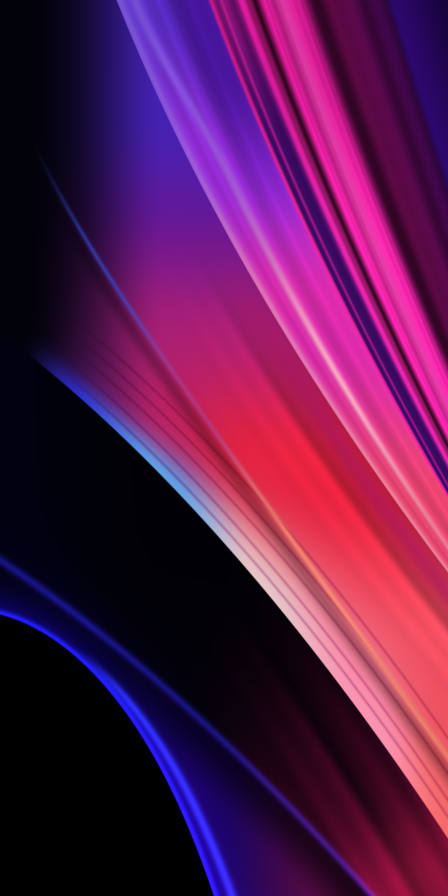
A WebGL 2 fragment shader for this background:

```glsl
#version 300 es
precision highp float;
// Flowing satin ribbons on black: a glowing sheet turning from indigo to coral,
// a fan of violet and pink strands above it, and dim blue folds below.
// Each fold is a polynomial curve; colour follows the distance to the curves.
uniform vec2 u_resolution;
out vec4 fragColor;

float hash(float n) { return fract(sin(n * 127.1) * 43758.5453); }

float noise(float x) {
  float i = floor(x), f = fract(x);
  return mix(hash(i), hash(i + 1.0), f * f * (3.0 - 2.0 * f));
}

float glow(float d, float width) { return exp(-d * d / (width * width)); }

float ramp(float a, float b, float x) { return smoothstep(a, b, x); }

// Broad sheet: rim is the height above its lower edge, fan the offset from the strands.
vec3 sheetColor(vec2 p, float rim, float fan) {
  vec3 c = mix(vec3(0.27, 0.13, 0.70), vec3(0.40, 0.09, 0.58), ramp(0.25, 0.55, p.y));
  c = mix(c, vec3(0.68, 0.12, 0.44), ramp(0.45, 0.78, p.y));
  c = mix(c, vec3(0.88, 0.13, 0.24), ramp(0.72, 1.04, p.y));
  c = mix(c, vec3(0.92, 0.30, 0.37), ramp(1.08, 1.45, p.y));
  float light = ramp(0.05, 0.37, p.x);
  c = mix(vec3(0.008, 0.006, 0.04), c, light * mix(light, 1.0, 0.4));

  // Soft folds beside the strands
  float folds = noise(fan * 34.0 + 3.0) - 0.5;
  c *= 1.0 + 0.45 * folds * ramp(-0.30, -0.04, fan) * ramp(0.5, 1.0, p.y);
  c = mix(c, vec3(0.62, 0.08, 0.36), 0.6 * glow(fan + 0.035, 0.03) * ramp(0.55, 0.9, p.y));

  // Violet bloom and iridescent rim along the lower edge
  c = mix(c, vec3(0.38, 0.15, 0.68), 0.65 * exp(-rim / 0.09)
      * ramp(0.07, 0.24, p.x) * (1.0 - ramp(0.38, 0.58, p.x)));
  vec3 edge = mix(vec3(0.16, 0.17, 0.80), vec3(0.38, 0.63, 0.90), ramp(0.15, 0.36, p.x));
  edge = mix(edge, vec3(0.90, 0.77, 0.78), ramp(0.38, 0.57, p.x));
  edge = mix(edge, vec3(0.98, 0.58, 0.70), ramp(0.60, 0.80, p.x));
  edge = mix(edge, vec3(0.96, 0.42, 0.42), ramp(0.84, 1.0, p.x));
  float width = mix(0.03, 0.11, ramp(0.2, 0.8, p.x));
  c = mix(c, edge, exp(-rim * rim / (width * width)) * ramp(0.04, 0.20, p.x));

  // Fine creases near the rim
  for (float i = 0.0; i < 5.0; i++) {
    float crease = rim - 0.018 - 0.026 * i - 0.02 * hash(i + 2.0) * p.x;
    c = mix(c, c * vec3(0.72, 0.42, 0.66), 0.5 * glow(crease, 0.0032) * ramp(0.1, 0.3, p.x));
  }

  // Long thin highlight with a shaded fold under it
  float seam = (p.y - (0.30 + 1.39 * p.x - 0.15 * exp(-8.0 * p.x))) / 1.71;
  float seamOn = ramp(0.06, 0.22, p.x);
  c *= 1.0 - 0.28 * seamOn * glow(seam - 0.022, 0.017);
  vec3 seamColor = mix(vec3(0.22, 0.30, 0.82), vec3(0.70, 0.24, 0.55), ramp(0.25, 0.42, p.x));
  seamColor = mix(seamColor, vec3(1.0, 0.62, 0.46), ramp(0.45, 0.65, p.x));
  return mix(c, seamColor, 0.65 * seamOn * glow(seam, 0.006));
}

// Fan of strands: s runs across them, t runs down from the top.
vec3 strandColor(float s, float t) {
  vec3 c = mix(vec3(0.36, 0.18, 0.79), vec3(0.60, 0.17, 0.86), ramp(0.0, 0.4, t));
  c = mix(c, vec3(0.87, 0.17, 0.68), ramp(0.38, 0.68, t));
  c = mix(c, vec3(0.93, 0.27, 0.44), ramp(0.75, 1.12, t));
  c = mix(c, vec3(0.25, 0.06, 0.56), 0.8 * ramp(0.4, 0.75, s) * (1.0 - ramp(0.15, 0.55, t)));
  c *= 0.88 + 0.24 * noise(s * 15.0);
  vec3 shine = mix(vec3(0.60, 0.48, 0.95), vec3(1.0, 0.74, 0.80), ramp(0.2, 0.75, t));
  float peak = 0.45 + 0.4 * glow(t - 0.85, 0.22);
  c = mix(c, shine, peak * glow(s - 0.20 - 0.2 * ramp(0.0, 0.4, t), 0.065));
  c = mix(c, shine, 0.5 * glow(s - 0.03, 0.07));

  // Hot pink strands, streaked
  vec3 pink = mix(vec3(0.82, 0.10, 0.56), vec3(0.95, 0.14, 0.66), ramp(0.1, 0.6, t));
  pink *= 0.55 + 0.55 * noise(s * 11.0 + 5.0) + 0.15 * noise(s * 37.0);
  pink = mix(pink, vec3(0.98, 0.32, 0.74), 0.55 * glow(s - 1.82, 0.08));
  pink *= 1.0 - 0.7 * glow(s - 1.52, 0.045);
  float gap = ramp(1.04, 1.09, s) * (1.0 - ramp(1.26, 1.42, s));
  pink = mix(pink, vec3(0.16, 0.03, 0.36), gap * mix(0.45, 0.9, ramp(0.0, 0.35, t)));
  pink = mix(pink, vec3(0.85, 0.12, 0.60), 0.6 * glow(s - 1.15, 0.022));
  c = mix(c, pink, ramp(0.99, 1.04, s));

  // Dark wine fold, then indigo at the far side
  vec3 wine = mix(vec3(0.42, 0.04, 0.31), vec3(0.20, 0.02, 0.25), ramp(2.3, 3.0, s));
  wine *= 0.75 + 0.4 * noise(s * 7.0);
  wine *= 1.0 - 0.55 * glow(s - 2.2, 0.12);
  c = mix(c, wine, ramp(1.97, 2.16, s));
  vec3 indigo = mix(vec3(0.17, 0.03, 0.42), vec3(0.09, 0.01, 0.22), ramp(3.0, 3.7, s));
  return mix(c, indigo, ramp(2.93, 3.04, s));
}

// Dim folds under the sheet.
vec3 lowerColor(vec2 p, float rim, float aa) {
  vec3 c = vec3(0.004, 0.003, 0.018) + vec3(0.0, 0.0, 0.045) * (1.0 - ramp(0.0, 0.35, p.x));
  float warm = ramp(0.38, 1.0, p.x) * ramp(1.2, 1.75, p.y);
  c += vec3(0.40, 0.03, 0.17) * warm * (0.3 + 0.9 * noise(rim * 30.0 + 4.0 * p.x));
  c += vec3(0.30, 0.05, 0.10) * glow(length(p - vec2(0.95, 1.98)), 0.16);

  float fold = (p.y - (1.25 + 0.67 * p.x + 0.28 * p.x * p.x)) / 1.3;
  vec3 under = mix(vec3(0.02, 0.01, 0.13), vec3(0.10, 0.01, 0.32), ramp(0.2, 0.5, p.x));
  under = mix(under, vec3(0.32, 0.04, 0.24), ramp(0.48, 0.72, p.x));
  under *= 0.35 + 0.65 * ramp(0.02, 0.13, fold);
  c = mix(c, under, ramp(-0.008, 0.015, fold));
  c += vec3(0.08, 0.07, 0.42) * glow(fold, 0.009);

  // Electric blue rim around the black hollow
  float x2 = p.x * p.x;
  float curve = 1.372 + 0.25 * p.x + 1.8 * x2 + 4.0 * x2 * x2 * p.x;
  float hollow = (curve - p.y) / length(vec2(1.0, 0.25 + 3.6 * p.x + 20.0 * x2 * x2));
  c += vec3(0.04, 0.01, 0.40) * exp(-max(hollow, 0.0) / 0.045);
  c += vec3(0.08, 0.09, 0.62) * glow(hollow - 0.004, 0.007);
  c += vec3(0.12, 0.17, 0.62) * glow(hollow - 0.07 * p.x, 0.008) * ramp(0.15, 0.3, p.x);
  return c * ramp(-aa, aa, hollow);
}

void main() {
  // x spans 0..1 across, y grows downward from the top in the same unit
  vec2 p = vec2(gl_FragCoord.x, u_resolution.y - gl_FragCoord.y) / u_resolution.x;
  float aa = 1.0 / u_resolution.x;

  float rim = (0.742 + 0.75 * p.x + 0.38 * p.x * p.x - p.y) / length(vec2(1.0, 0.75 + 0.76 * p.x));
  float fan = p.x - (0.26 + 0.40 * p.y + 0.14 * p.y * p.y);
  float spread = max(0.203 - 0.03 * p.y - 0.04 * p.y * p.y, 0.05);

  vec3 color = lowerColor(p, rim, aa);
  color = mix(color, sheetColor(p, max(rim, 0.0), fan), ramp(-aa, aa, rim));
  color = mix(color, strandColor(fan / spread, p.y), ramp(-aa, aa, fan));
  fragColor = vec4(clamp(color, 0.0, 1.0), 1.0);
}
```
